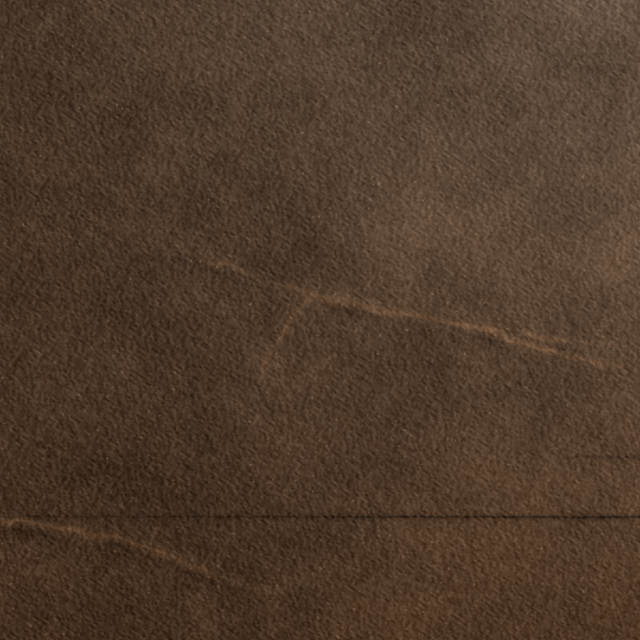
Write a WebGL 1 fragment shader that draws this texture.

```glsl
precision highp float;
// Dark brown stone slab: fine sandy grain, soft mottling, pale veins and a thin seam.
uniform vec2 u_resolution;

const vec3 TOP_LEFT = vec3(0.288, 0.219, 0.164);
const vec3 TOP_RIGHT = vec3(0.398, 0.322, 0.260);
const vec3 BOTTOM_LEFT = vec3(0.242, 0.167, 0.112);
const vec3 BOTTOM_RIGHT = vec3(0.300, 0.210, 0.142);
const vec3 VEIN_GLOW = vec3(0.170, 0.122, 0.078);
const vec3 SPECK_GLOW = vec3(0.130, 0.105, 0.075);
const vec3 GRAIN_TINT = vec3(1.0, 0.94, 0.86);

float hash(vec2 p) {
  vec3 q = fract(vec3(p.xyx) * 0.1031);
  q += dot(q, q.yzx + 33.33);
  return fract((q.x + q.y) * q.z);
}

float noise(vec2 p) {
  vec2 i = floor(p), f = fract(p);
  f = f * f * (3.0 - 2.0 * f);
  float low = mix(hash(i), hash(i + vec2(1.0, 0.0)), f.x);
  float high = mix(hash(i + vec2(0.0, 1.0)), hash(i + vec2(1.0)), f.x);
  return mix(low, high, f.y);
}

float fbm(vec2 p) {
  float sum = 0.0, weight = 0.5;
  for (int i = 0; i < 5; i++) {
    sum += weight * noise(p);
    p = mat2(0.8, 0.6, -0.6, 0.8) * p * 2.03 + 17.0;
    weight *= 0.5;
  }
  return sum / 0.96875;
}

vec2 rotate(vec2 p, float angle) {
  float c = cos(angle), s = sin(angle);
  return vec2(c * p.x - s * p.y, s * p.x + c * p.y);
}

// Soft line from a to b; its strength runs from ends.x to ends.y
float strand(vec2 p, vec2 a, vec2 b, float width, vec2 ends) {
  vec2 along = b - a;
  float t = clamp(dot(p - a, along) / dot(along, along), 0.0, 1.0);
  float d = length(p - a - along * t) / width;
  return (0.68 * exp(-d * d) + 0.32 * exp(-d * d * 0.1)) * mix(ends.x, ends.y, t);
}

// Both veins with their side branches
float veins(vec2 p) {
  vec2 fork = vec2(0.482, 0.536), kink = vec2(0.778, 0.482);
  vec2 step_down = vec2(0.795, 0.466), low_fork = vec2(0.234, 0.148);
  float v = strand(p, vec2(0.270, 0.618), fork, 0.0040, vec2(0.35, 0.65));
  v = max(v, strand(p, fork, kink, 0.0042, vec2(0.75, 1.0)));
  v = max(v, strand(p, kink, step_down, 0.0040, vec2(1.0, 0.9)));
  v = max(v, strand(p, step_down, vec2(0.965, 0.426), 0.0038, vec2(0.9, 0.6)));
  v = max(v, strand(p, vec2(0.820, 0.475), vec2(0.975, 0.461), 0.0035, vec2(0.75, 0.2)));
  v = max(v, strand(p, fork, vec2(0.408, 0.425), 0.0036, vec2(0.6, 0.45)));
  v = max(v, strand(p, vec2(-0.02, 0.188), vec2(0.130, 0.170), 0.0040, vec2(0.7, 0.85)));
  v = max(v, strand(p, vec2(0.130, 0.170), low_fork, 0.0040, vec2(0.85, 0.75)));
  v = max(v, strand(p, low_fork, vec2(0.335, 0.100), 0.0042, vec2(0.75, 0.5)));
  v = max(v, strand(p, vec2(0.335, 0.100), vec2(0.450, 0.072), 0.0050, vec2(0.5, 0.15)));
  return max(v, strand(p, low_fork, vec2(0.248, 0.184), 0.0032, vec2(0.5, 0.3)));
}

// Fine relief lit from one side, plus a softer coarse layer
float grain(vec2 p) {
  vec2 fine = rotate(p, 0.6) * vec2(200.0, 265.0);
  float relief = noise(fine) - noise(fine + vec2(0.55, 0.8));
  return 0.085 * relief + 0.055 * (noise(p * 300.0 + 41.0) - 0.5)
       + 0.045 * (noise(p * 115.0 + 9.0) - 0.5);
}

// Sparse pale flecks, one candidate per cell
float specks(vec2 p, float cells) {
  vec2 cell = floor(p * cells);
  vec2 centre = 0.25 + 0.5 * vec2(hash(cell + 3.7), hash(cell + 81.3));
  vec2 offset = rotate(fract(p * cells) - centre, 6.28 * hash(cell + 27.1));
  float shape = 1.0 - smoothstep(0.04, 0.22, length(offset * vec2(0.8, 1.35)));
  return shape * smoothstep(0.84, 1.0, hash(cell + 55.9));
}

void main() {
  vec2 p = gl_FragCoord.xy / u_resolution;

  // Broad light and mottling
  vec3 color = mix(mix(BOTTOM_LEFT, BOTTOM_RIGHT, p.x), mix(TOP_LEFT, TOP_RIGHT, p.x), p.y);
  color *= 1.0 + 0.42 * (fbm(p * 4.5 + 5.0) - 0.5) + 0.22 * (fbm(p * 19.0) - 0.5);

  // Wavering veins, broken up along their length, with shade beneath
  vec2 waver = vec2(fbm(p * 22.0 + 60.0), fbm(p * 22.0 + 90.0)) - 0.5;
  vec2 bent = p + 0.018 * waver;
  float broken = 0.3 + 1.0 * noise(p * 48.0 + 13.0) * noise(p * 150.0) + 0.4 * noise(p * 20.0);
  float shade = veins(bent + vec2(0.004, 0.014)) * smoothstep(0.4, 0.75, noise(p * 17.0 + 30.0));
  color *= 1.0 - 0.26 * shade;
  color += VEIN_GLOW * veins(bent) * broken;

  // Seam and a faint dark crack
  float seam = strand(p + 0.002 * waver, vec2(-0.1, 0.193), vec2(1.1, 0.192), 0.0019, vec2(0.16, 0.62));
  float crack = strand(bent, vec2(0.885, 0.284), vec2(1.02, 0.288), 0.0030, vec2(0.2, 0.4));
  color *= 1.0 - seam * (0.6 + 0.5 * noise(p * 45.0)) - 0.6 * crack;

  // Surface grain and flecks
  color += GRAIN_TINT * grain(p);
  color += SPECK_GLOW * (specks(p, 75.0) + 0.7 * specks(p + 0.37, 120.0));
  gl_FragColor = vec4(clamp(color, 0.0, 1.0), 1.0);
}
```
